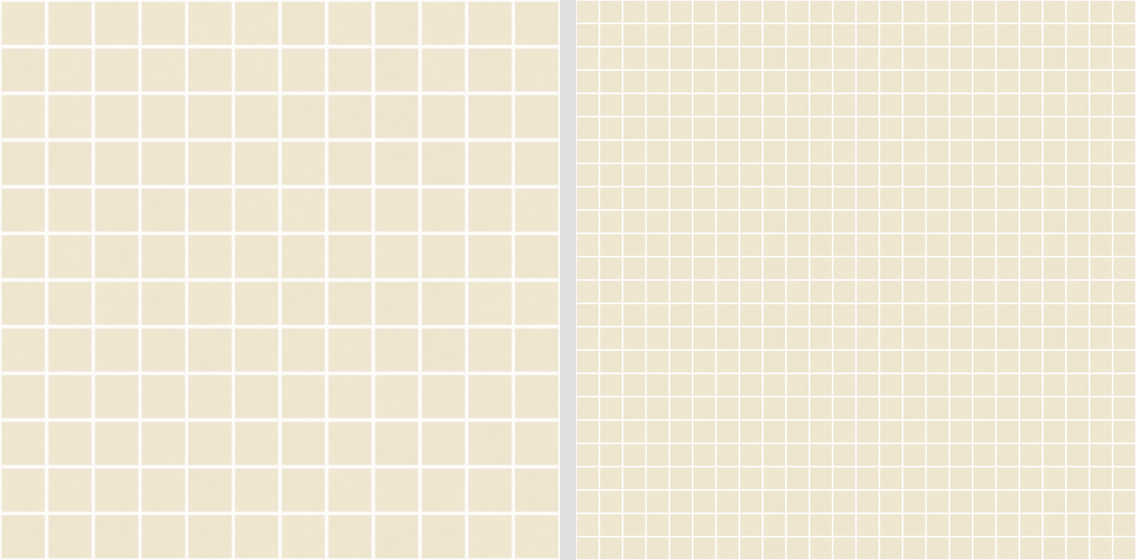
Left, the tile; right, the same tile 2 across and 2 down.
A WebGL 1 fragment shader for this pattern:

```glsl
precision highp float;
// Cream square mosaic tiles on a 12 by 12 grid with thin, near-white grout.
// Each tile is a box distance field with a soft pale rim; wrapping gradient
// noise and a hash per tile add a very faint tonal variation.

uniform vec2 u_resolution;

const float TILES = 12.0;           // repeats across and down
const float GROUT_HALF = 0.038;     // half the grout width, in cells
const float GROUT_JITTER = 0.005;   // change of half width between grout lines
const float CORNER = 0.012;         // corner radius, in cells
const float SOFTNESS = 0.016;       // half width of the edge blend, in cells
const float RIM = 0.055;            // width of the paler rim, in cells
const float TONE_VARIATION = 0.006; // brightness change between tiles
const float MOTTLE = 0.008;         // brightness change within tiles
const float MOTTLE_SCALE = 4.0;     // noise cells per tile, a whole number

const vec3 TILE_COLOR = vec3(0.938, 0.902, 0.814);
const vec3 RIM_COLOR = vec3(0.935, 0.902, 0.840);
const vec3 GROUT_EDGE = vec3(0.990, 0.980, 0.952);
const vec3 GROUT_CORE = vec3(0.995, 0.990, 0.985);

float hash(vec2 p) {
  vec3 q = fract(p.xyx * vec3(0.1031, 0.1030, 0.0973));
  q += dot(q, q.yzx + 33.33);
  return fract((q.x + q.y) * q.z);
}

// Slope of one lattice corner, wrapped to the period
float cornerSlope(vec2 corner, vec2 offset, float period) {
  float angle = 6.28318 * hash(mod(corner, period) + 17.0);
  return dot(vec2(cos(angle), sin(angle)), offset);
}

float gradientNoise(vec2 p, float period) {
  vec2 i = floor(p);
  vec2 f = p - i;
  vec2 u = f * f * f * (f * (f * 6.0 - 15.0) + 10.0);
  vec2 e = vec2(1.0, 0.0);
  float low = mix(cornerSlope(i, f, period),
                  cornerSlope(i + e.xy, f - e.xy, period), u.x);
  float high = mix(cornerSlope(i + e.yx, f - e.yx, period),
                   cornerSlope(i + e.xx, f - e.xx, period), u.x);
  return mix(low, high, u.y);
}

// Half width of the nearest grout line on each axis
vec2 groutHalfWidth(vec2 grid) {
  vec2 line = mod(floor(grid + 0.5), TILES);
  vec2 jitter = vec2(hash(vec2(line.x, 41.0)), hash(vec2(73.0, line.y)));
  return GROUT_HALF + GROUT_JITTER * (jitter - 0.5);
}

// Signed distance to the tile edge, negative inside the tile
float tileDistance(vec2 grid) {
  vec2 halfSize = 0.5 - groutHalfWidth(grid);
  vec2 d = abs(fract(grid) - 0.5) - halfSize + CORNER;
  return length(max(d, 0.0)) + min(max(d.x, d.y), 0.0) - CORNER;
}

void main() {
  vec2 grid = gl_FragCoord.xy / u_resolution * TILES;
  float pixel = TILES / min(u_resolution.x, u_resolution.y);
  float d = tileDistance(grid);

  // Glaze with a pale rim and faint tone changes
  vec3 tile = mix(TILE_COLOR, RIM_COLOR, smoothstep(-RIM, -0.2 * RIM, d));
  tile += TONE_VARIATION * (hash(mod(floor(grid), TILES)) - 0.5);
  tile += MOTTLE * gradientNoise(grid * MOTTLE_SCALE, TILES * MOTTLE_SCALE);

  // Grout, whitest along its centre
  vec3 grout = mix(GROUT_EDGE, GROUT_CORE, smoothstep(0.0, GROUT_HALF, d));

  float blend = max(SOFTNESS, 0.7 * pixel);
  gl_FragColor = vec4(mix(tile, grout, smoothstep(-blend, blend, d)), 1.0);
}
```
